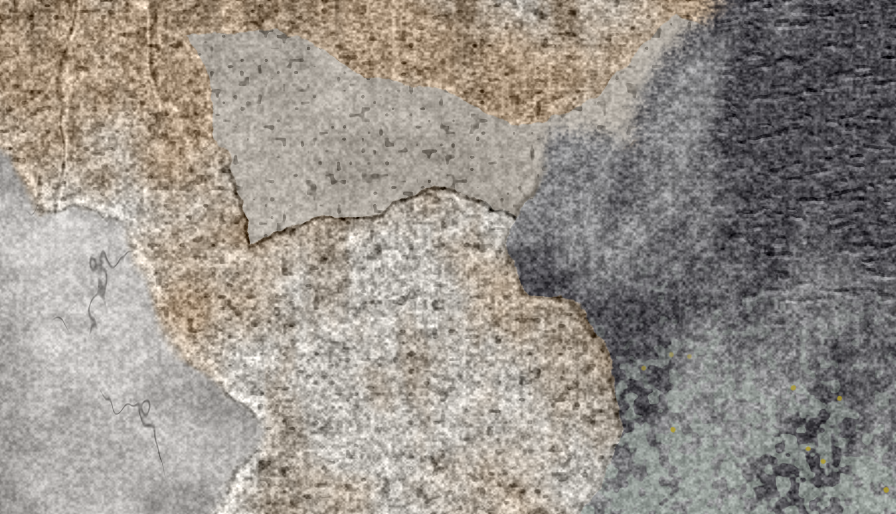
Write a WebGL 2 fragment shader that draws this texture.

```glsl
#version 300 es
precision highp float;
// Weathered wall: grainy sandstone under broken sheets of pale plaster and
// a dark, cracked, lichen-spotted coat. The sheets are noise-warped polygon
// distance fields; surfaces are layered value noise with embossed relief.
uniform vec2 u_resolution;
out vec4 outColor;

const vec3 CREAM = vec3(0.75, 0.735, 0.71);
const vec3 TAN = vec3(0.68, 0.595, 0.50);
const vec3 BROWN = vec3(0.52, 0.45, 0.37);
const vec3 SLAB_GREY = vec3(0.675, 0.65, 0.615);
const vec3 PLASTER_GREY = vec3(0.70, 0.69, 0.68);
const vec3 COAT_LIGHT = vec3(0.54, 0.54, 0.545);
const vec3 COAT_DARK = vec3(0.30, 0.295, 0.315);
const vec3 LICHEN = vec3(0.62, 0.66, 0.63);
const vec3 YELLOW = vec3(0.70, 0.62, 0.16);
const float GRAIN = 0.46;        // strength of the fine grain
const float EDGE_WARP = 0.07;    // large wobble of sheet edges
const float EDGE_CHIP = 0.024;   // small chips in sheet edges

// Sheet outlines, in canvas heights
const int N = 12;
const vec2 SLAB[N] = vec2[N](
  vec2(0.37, 0.93), vec2(0.54, 0.955), vec2(0.70, 0.84), vec2(0.86, 0.82),
  vec2(1.02, 0.76), vec2(1.11, 0.79), vec2(1.31, 0.98), vec2(1.47, 0.91),
  vec2(1.02, 0.595), vec2(0.87, 0.625), vec2(0.61, 0.575), vec2(0.49, 0.515));
const vec2 PLASTER[N] = vec2[N](
  vec2(-0.1, 0.78), vec2(0.02, 0.70), vec2(0.08, 0.58), vec2(0.16, 0.60),
  vec2(0.25, 0.55), vec2(0.30, 0.41), vec2(0.34, 0.32), vec2(0.43, 0.25),
  vec2(0.515, 0.18), vec2(0.45, 0.11), vec2(0.37, -0.1), vec2(-0.1, -0.1));
const vec2 COAT[N] = vec2[N](
  vec2(1.50, 1.1), vec2(1.25, 0.84), vec2(1.22, 0.74), vec2(1.08, 0.75),
  vec2(0.99, 0.53), vec2(1.04, 0.44), vec2(1.11, 0.41), vec2(1.20, 0.27),
  vec2(1.21, 0.15), vec2(1.10, -0.1), vec2(1.9, -0.1), vec2(1.9, 1.1));

float hash(vec2 p) { return fract(sin(dot(p, vec2(127.1, 311.7))) * 43758.5453); }

float noise(vec2 p) {
  vec2 i = floor(p), f = fract(p);
  f = f * f * (3.0 - 2.0 * f);
  return mix(mix(hash(i), hash(i + vec2(1, 0)), f.x),
             mix(hash(i + vec2(0, 1)), hash(i + vec2(1, 1)), f.x), f.y);
}

float fbm(vec2 p) {
  float sum = 0.0, amp = 0.5;
  for (int i = 0; i < 5; i++) {
    sum += amp * noise(p);
    p = mat2(1.6, 1.2, -1.2, 1.6) * p + 7.3;
    amp *= 0.5;
  }
  return sum;
}

// Signed distance to a polygon, negative inside
float polygon(vec2 p, vec2 v[N]) {
  float d = 1e3, side = 1.0;
  for (int i = 0; i < N; i++) {
    vec2 a = v[i], b = v[(i + 1) % N], e = b - a, w = p - a;
    vec2 q = w - e * clamp(dot(w, e) / dot(e, e), 0.0, 1.0);
    d = min(d, dot(q, q));
    bvec3 c = bvec3(p.y >= a.y, p.y < b.y, e.x * w.y > e.y * w.x);
    if (all(c) || !any(c)) side = -side;
  }
  return side * sqrt(d);
}

// Relief lit from above
float relief(vec2 p) { return fbm(p) - fbm(p + vec2(-0.12, 0.3)); }

float band(float d, float width) { return 1.0 - smoothstep(0.0, width, abs(d)); }

vec3 stone(vec2 p, float grain) {
  float patches = fbm(p * 5.0 + 3.0);
  float warm = smoothstep(0.55, 0.92, p.y) + 0.7 * smoothstep(0.6, 0.3, p.x);
  vec3 c = mix(CREAM, TAN, clamp(warm * 0.75 + (patches - 0.45) * 2.2, 0.0, 1.0));
  float stain = fbm(p * vec2(11.0, 4.0) + 20.0);
  c = mix(c, BROWN, smoothstep(0.48, 0.68, stain) * (0.35 + 0.4 * min(warm, 1.0)));
  // curved strata near the foot of the wall
  float r = length((p - vec2(0.86, -0.08)) * vec2(0.75, 1.0)) + 0.07 * patches;
  c += 0.06 * sin(r * 105.0) * smoothstep(0.45, 0.15, r) * smoothstep(0.3, 0.6, stain);
  // pale upright ridges with a shadowed flank
  float ridge = fbm(p * vec2(5.0, 1.7) + 9.0) - 0.47;
  float left = smoothstep(0.46, 0.3, p.x);
  c += left * (0.14 * band(ridge, 0.018) - 0.17 * band(ridge - 0.027, 0.018));
  c += relief(p * vec2(16.0, 25.0)) * 0.42 + grain * GRAIN * 1.25;
  return c - 0.2 * smoothstep(0.7, 0.9, noise(p * vec2(65.0, 90.0)));
}

vec3 coat(vec2 p, float d, float grain) {
  float streak = fbm(mat2(0.9, 0.4, -0.4, 0.9) * p * vec2(8.0, 4.0));
  float dark = 0.5 + (streak - 0.47) * 3.2 + 0.36 * smoothstep(1.2, 1.55, p.x)
    - 0.55 * exp(-30.0 * dot(p - vec2(1.31, 0.74), p - vec2(1.31, 0.74)))
    + 0.28 * band(d, 0.13) - 0.3 * smoothstep(0.4, 0.0, p.y);
  vec3 c = mix(COAT_LIGHT, COAT_DARK, clamp(dark, 0.0, 1.0));
  // short level cracks with lit lower lips
  vec2 q = p * vec2(36.0, 105.0) + 2.5 * fbm(p * 18.0);
  float area = smoothstep(1.3, 1.5, p.x) * smoothstep(0.25, 0.5, p.y);
  float crack = smoothstep(0.62, 0.82, noise(q)), lip = smoothstep(0.62, 0.82, noise(q + vec2(0.0, 0.7)));
  c += area * (0.13 * lip - 0.14 * crack);
  c += relief(p * 26.0) * 0.28 + grain * GRAIN;
  // lichen crust, then scattered yellow dots
  float damp = smoothstep(0.62, 0.05, p.y + 0.25 * (fbm(p * 7.0) - 0.5));
  float crust = 0.6 * noise(p * 48.0) + 0.4 * noise(p * 105.0) + 0.32 * damp;
  c = mix(c, LICHEN + grain * 0.3, 0.75 * smoothstep(0.72, 0.86, crust) * damp);
  vec2 cell = floor(p * 34.0);
  vec2 offset = fract(p * 34.0) - 0.3 - 0.4 * vec2(hash(cell + 5.0), hash(cell + 9.0));
  float dot_ = smoothstep(0.23, 0.1, length(offset) + 0.1 * grain);
  return mix(c, YELLOW, 0.85 * dot_ * step(0.94, hash(cell)) * smoothstep(0.42, 0.2, p.y));
}

void main() {
  vec2 p = gl_FragCoord.xy / u_resolution.y;
  float soft = max(0.002, 0.8 / u_resolution.y);
  float grain = 0.6 * noise(p * 145.0) + 0.4 * noise(p * 260.0 + 31.0) - 0.5;
  vec2 wobble = vec2(fbm(p * 6.0), fbm(p * 6.0 + 40.0)) - 0.47;
  vec2 chips = vec2(fbm(p * 30.0), fbm(p * 30.0 + 60.0)) - 0.47;
  vec2 w = p + EDGE_WARP * wobble + EDGE_CHIP * chips;
  float slab = polygon(w, SLAB), plaster = polygon(w, PLASTER), dark = polygon(w, COAT);
  vec3 c = stone(p, grain);

  // left plaster with hairline cracks and a pale, broken rim
  float mottling = fbm(p * 9.0 + 50.0) - 0.47;
  vec3 sheet = PLASTER_GREY + mottling * 0.42 + relief(p * 20.0) * 0.16 + grain * GRAIN * 0.65;
  float hairline = band(fbm(p * vec2(5.0, 2.5) + 70.0) - 0.5, 0.007);
  sheet -= 0.25 * hairline * smoothstep(0.45, 0.6, noise(p * 7.0));
  c += 0.13 * band(plaster - 0.02, 0.016) - 0.2 * band(plaster - 0.004, 0.008) * smoothstep(0.3, 0.6, noise(p * 13.0));
  c = mix(c, sheet, smoothstep(0.012, -0.012, plaster));

  // upper slab: pitted face, pale top rim, shadow below
  float top = smoothstep(0.62, 0.76, p.y);
  sheet = SLAB_GREY + mottling * 0.2 + relief(p * 28.0) * 0.15 + grain * GRAIN * 0.6;
  sheet -= 0.22 * smoothstep(0.76, 0.9, noise(p * 85.0));
  c += 0.14 * top * band(slab - 0.006, 0.012) - 0.36 * (1.0 - 0.75 * top) * band(slab - 0.004, 0.009);
  c = mix(c, sheet, smoothstep(soft, -soft, slab));

  // dark coat: crisp low edge, smeared where it fades over the slab
  float fade = mix(soft, 0.035, smoothstep(0.6, 0.75, p.y));
  c -= 0.2 * (1.0 - top) * band(dark - 0.004, 0.011);
  c = mix(c, coat(p, dark, grain), smoothstep(fade, -fade, dark + grain * fade));
  outColor = vec4(clamp(c, 0.0, 1.0), 1.0);
}
```
